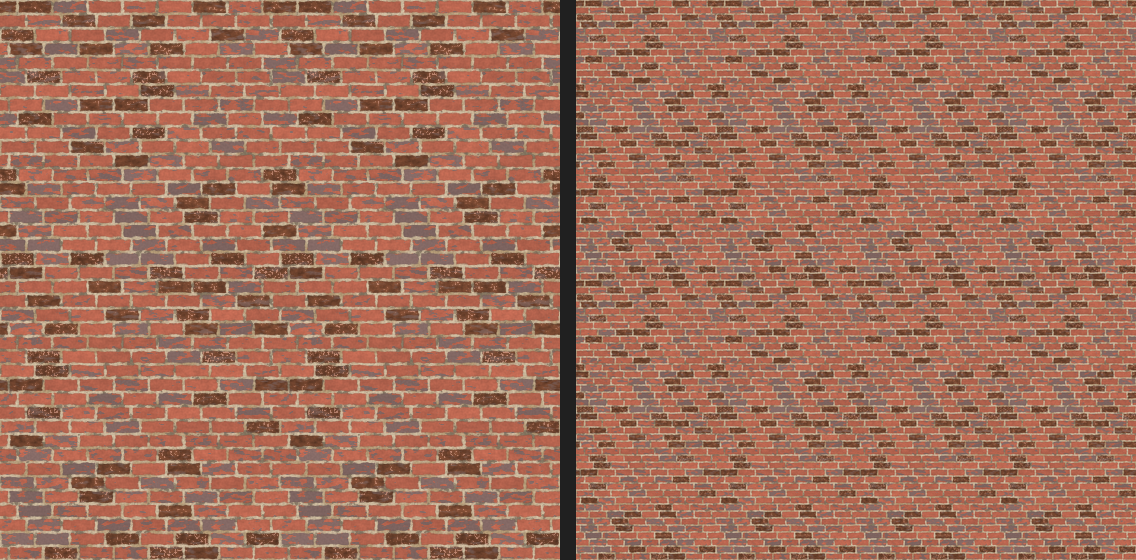
Left, the tile; right, the same tile 2 across and 2 down.
Give the GLSL for this texture, as a Shadertoy shader.

```glsl
// Weathered brick wall: quarter-shifted courses, smeared red bricks, rough pale mortar.
#define TILES 2.0                  // pattern repeats across and down
#define BRICKS vec2(8.0, 20.0)     // bricks per repeat; rows a multiple of 4
#define MORTAR 0.0096              // joint width, in repeats
#define CORNER 0.003               // brick corner radius
#define ROUGHNESS 0.007            // raggedness of brick edges
#define BROWN_SHARE 0.14           // share of dark burnt bricks
#define RED vec3(0.72, 0.395, 0.31)
#define SLATE vec3(0.49, 0.405, 0.395)
#define BROWN vec3(0.44, 0.265, 0.18)
#define FLECK vec3(0.75, 0.54, 0.46)
#define CREAM vec3(0.80, 0.73, 0.62)
#define GRIME vec3(0.47, 0.42, 0.35)

// Three random values in 0..1 from a lattice cell and a seed
vec3 hash(vec2 cell, float seed) {
    uvec3 v = uvec3(vec3(cell, seed) + 0.5) * 1664525u + 1013904223u;
    v.x += v.y * v.z; v.y += v.z * v.x; v.z += v.x * v.y;
    v ^= v >> 16u;
    v.x += v.y * v.z; v.y += v.z * v.x; v.z += v.x * v.y;
    return vec3(v >> 8u) / 16777216.0;
}

float cornerSlope(vec2 cell, vec2 offset, vec2 period, float seed) {
    float angle = 6.28318 * hash(mod(cell, period), seed).x;
    return dot(vec2(cos(angle), sin(angle)), offset);
}

// Gradient noise wrapping once per repeat; freq holds whole numbers
float noise(vec2 p, vec2 freq, float seed) {
    p *= freq;
    vec2 i = floor(p), f = p - i, e = vec2(1.0, 0.0);
    vec2 s = f * f * f * (f * (f * 6.0 - 15.0) + 10.0);
    float low = mix(cornerSlope(i, f, freq, seed),
                    cornerSlope(i + e.xy, f - e.xy, freq, seed), s.x);
    float high = mix(cornerSlope(i + e.yx, f - e.yx, freq, seed),
                     cornerSlope(i + e.xx, f - e.xx, freq, seed), s.x);
    return 1.4 * mix(low, high, s.y);
}

float fbm(vec2 p, vec2 freq, float seed) {
    float sum = 0.0, gain = 0.5;
    for (int k = 0; k < 3; k++) {
        sum += gain * noise(p, freq, seed + float(k));
        freq *= 2.0;
        gain *= 0.5;
    }
    return sum;
}

float roundedBox(vec2 p, vec2 halfSize, float radius) {
    vec2 q = abs(p) - halfSize + radius;
    return length(max(q, 0.0)) + min(max(q.x, q.y), 0.0) - radius;
}

vec3 mortarColor(vec2 p, float grain) {
    float stain = fbm(p, vec2(22.0, 26.0), 11.0);
    vec3 color = mix(CREAM, CREAM * vec3(0.87, 0.82, 0.74),
                     smoothstep(-0.15, 0.3, fbm(p, vec2(14.0), 21.0)));
    color = mix(color, GRIME, 0.85 * smoothstep(0.08, 0.28, stain + 0.12 * grain));
    return color * (1.0 + 0.10 * grain);
}

vec3 brickColor(vec2 p, vec2 id, float grain) {
    vec3 kind = hash(id, 5.0), tone = hash(id, 6.0);
    float seed = 40.0 + 8.0 * (id.x + BRICKS.x * id.y);
    float streak = fbm(p, vec2(20.0, 56.0), seed);
    float mottle = fbm(p, vec2(36.0, 48.0), seed + 4.0);

    // Dry slate smears over red
    float cover = streak + 0.10 * grain + mix(-0.38, 0.26, kind.y * kind.y);
    vec3 red = RED * (1.0 + 0.12 * mottle);
    vec3 color = mix(red, SLATE, 0.92 * smoothstep(-0.05, 0.09, cover));

    // Burnt bricks with grey haze and pale flecks
    if (kind.x < BROWN_SHARE) {
        color = BROWN * (1.0 + 0.45 * mottle);
        color = mix(color, SLATE, 0.6 * smoothstep(0.02, 0.4, streak + 0.3 * (kind.z - 0.5)));
        float patchMask = smoothstep(-0.1, 0.25, mottle + 0.5 * (tone.y - 0.6));
        color = mix(color, FLECK, 0.85 * patchMask * smoothstep(0.12, 0.3, grain));
    }
    return color * (0.95 + 0.10 * tone.x) * (1.0 + 0.05 * grain);
}

void mainImage(out vec4 fragColor, in vec2 fragCoord) {
    vec2 p = fragCoord / iResolution.xy * TILES;
    float pixel = TILES / iResolution.y;
    float grain = noise(p, vec2(130.0), 3.0);

    // Courses, each shifted a quarter brick and gently bent
    vec2 bent = p + 0.0016 * vec2(noise(p, vec2(18.0), 1.0), noise(p, vec2(16.0), 2.0));
    vec2 grid = bent * BRICKS;
    grid.x -= 0.25 * (1.0 - floor(grid.y));
    vec2 id = mod(floor(grid), BRICKS);
    vec2 local = (fract(grid) - 0.5) / BRICKS;

    // Uneven brick sizes and ragged edges
    vec3 vary = hash(id, 7.0) - 0.5;
    vec2 halfSize = 0.5 * (1.0 / BRICKS - MORTAR) + vec2(0.0014, 0.0008) * vary.xy;
    local.x += 0.0016 * vary.z;
    float edge = roundedBox(local, halfSize, CORNER);
    edge += ROUGHNESS * fbm(p, vec2(44.0, 60.0), 31.0);

    float inside = 1.0 - smoothstep(-pixel, pixel, edge);
    vec3 brick = brickColor(p, id, grain);
    brick *= 1.0 - 0.10 * smoothstep(-0.005, 0.0, edge);
    fragColor = vec4(mix(mortarColor(p, grain), brick, inside), 1.0);
}
```
